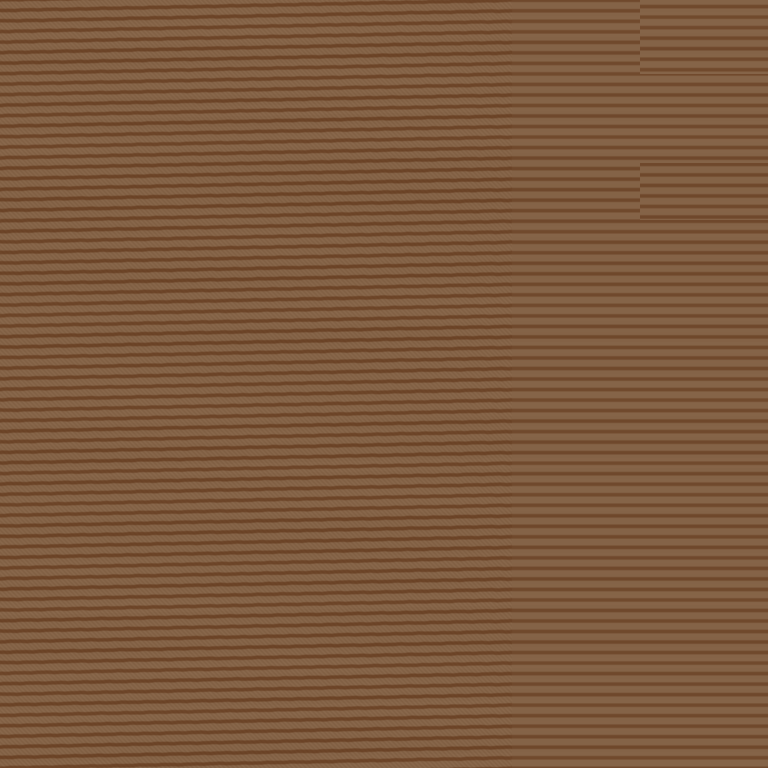
Write a three.js fragment shader that draws this texture.

```glsl
// Ribbed brown cloth: 73 thin dark grooves that climb slightly to the right,
// over a faint diagonal twill. The grooves run level and smooth in the right third,
// with two short bands where they slip out of step.
varying vec2 vUv;

const vec3 CLOTH = vec3(0.520, 0.390, 0.280);
const vec3 GROOVE = vec3(0.425, 0.268, 0.155);

const float RIBS = 73.0;            // grooves down the canvas
const float SLOPE = 0.020;          // rise per unit across
const float LEVEL_X = 0.6667;       // grooves are level beyond this
const float SLIP_X = 0.8333;        // slipped bands start here
const float SLIP = 0.40;            // slip in rib periods
const vec2 SLIP_BAND_A = vec2(0.000, 0.096);
const vec2 SLIP_BAND_B = vec2(0.212, 0.287);
const float CORE = 0.07;            // groove half widths, in rib periods
const float FADE = 0.27;
const float TWILL = 170.0;          // diagonal threads across
const float TWILL_DEPTH = 0.014;
const float WOBBLE = 0.035;         // groove wear, in rib periods
const float RIB_VARIATION = 0.008;
const float EDGE = 0.001;           // smoothing of panel borders

float hash(float n) {
  return fract(sin(n * 12.9898) * 43758.5);
}

float band(float y, vec2 range) {
  return step(range.x, y) * step(y, range.y);
}

// Layered sines, different along each rib
float wear(float x, float rib) {
  float phase = 6.2832 * hash(rib);
  return 0.5 * sin(x * 190.0 + phase)
       + 0.3 * sin(x * 413.0 + phase * 2.0)
       + 0.2 * sin(x * 71.0 + phase * 3.0);
}

// Dark groove coverage for a position counted in ribs
float groove(float t) {
  float distanceToGroove = abs(fract(t + 0.5) - 0.5);
  return 1.0 - smoothstep(CORE, FADE, distanceToGroove);
}

void main() {
  float x = vUv.x;
  float down = 1.0 - vUv.y;
  float woven = 1.0 - smoothstep(LEVEL_X - EDGE, LEVEL_X + EDGE, x);

  // Position across the ribs, with slope, slip and wear
  float t = (down + SLOPE * min(x, LEVEL_X)) * RIBS;
  float slipped = max(band(down, SLIP_BAND_A), band(down, SLIP_BAND_B));
  slipped *= step(SLIP_X, x);
  t += SLIP * slipped;
  float rib = floor(t + 0.5);
  t += WOBBLE * woven * wear(x, rib);

  // Grooves, a little softer in the level part
  float dark = groove(t) * mix(0.85, 1.0, woven);
  vec3 color = mix(CLOTH, GROOVE, dark);

  // Diagonal threads and uneven ribs
  float thread = sin(6.2832 * TWILL * (x + vUv.y));
  color += TWILL_DEPTH * thread * woven * (1.0 - 0.6 * dark);
  color += RIB_VARIATION * (hash(rib + 7.0) - 0.5);

  gl_FragColor = vec4(color, 1.0);
}
```
